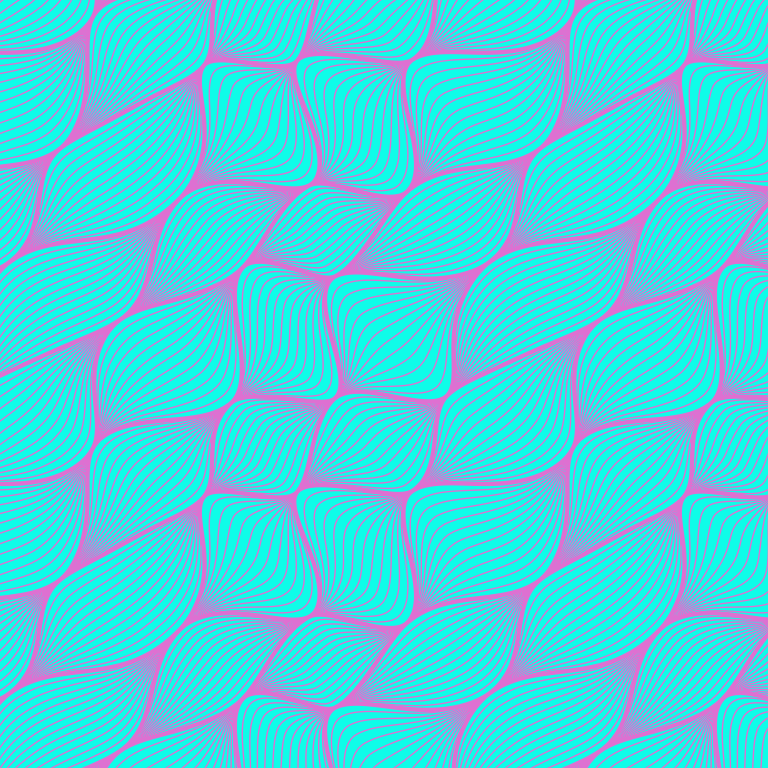
A WebGL 1 fragment shader for this pattern:

```glsl
precision highp float;
// Diagonal leaves of fine converging strands, pink on cyan, tiling the canvas.
// Neighbouring wavy edges touch at jittered nodes; each leaf between two edges
// is filled by strands that interpolate from one edge to the other.

uniform vec2 u_resolution;

const float TAU = 6.2831853;
const float STRANDS = 13.0;

// Canvas position to lattice: x counts edges across, y counts leaves along.
vec2 lattice(vec2 p) {
  vec2 q = (p - vec2(0.247, 0.482)) / vec2(0.625, 0.5615);
  q += 0.028 * sin(TAU * (q.yx + vec2(0.15, 0.6)))
     + 0.011 * sin(TAU * (2.0 * q.yx + q + vec2(0.4, 0.1)));
  return vec2(5.0 * (q.x - q.y), 1.5 * (q.x + q.y));
}

// Touching point i of an edge, alternately shared with its left and right
// neighbours; the sines jitter it with the period of the tile.
vec2 touchNode(float edge, float i) {
  float column = edge - mod(edge + i, 2.0);
  vec2 w = 0.5 * TAU * vec2(i / 3.0 + column / 5.0, i / 3.0 - column / 5.0);
  vec2 jitter = vec2(0.22 * sin(7.0 * w.x + 4.0 * w.y + 1.0),
                     0.14 * sin(3.0 * w.x - 8.0 * w.y + 2.0));
  return vec2(column + 0.5, 0.5 * i) + jitter;
}

// Position across of an edge at the distance "along".
float edgeAt(float edge, float along) {
  float first = floor(2.0 * along) - 1.0;
  float across = edge;
  for (int n = 0; n < 3; n++) {
    vec2 a = touchNode(edge, first + float(n));
    vec2 b = touchNode(edge, first + float(n) + 1.0);
    if (along >= a.y && along < b.y) {
      across = mix(a.x, b.x, smoothstep(a.y, b.y, along));
    }
  }
  return across;
}

// Gaps to both edges of a leaf, and the fraction of the way across it.
vec3 leafCoords(vec2 p, float leaf) {
  vec2 c = lattice(p);
  float left = c.x - edgeAt(leaf, c.y);
  float right = edgeAt(leaf + 1.0, c.y) - c.x;
  return vec3(left, right, left / max(left + right, 0.0001));
}

// Coverage of a line with the given half width.
float stroke(float dist, float halfWidth, float pixel) {
  return clamp((halfWidth - dist) / pixel + 0.5, 0.0, 1.0);
}

void main() {
  float scale = min(u_resolution.x, u_resolution.y);
  vec2 p = gl_FragCoord.xy / scale;
  float pixel = 1.0 / scale;

  // Find the leaf that holds this point.
  vec2 c = lattice(p);
  float leaf = floor(c.x) - 1.0;
  for (int n = 0; n < 2; n++) {
    if (edgeAt(leaf + 1.0, c.y) <= c.x) leaf += 1.0;
  }

  // Gradients turn lattice values into canvas distances.
  float e = 0.0004;
  vec3 here = leafCoords(p, leaf);
  vec3 dx = (leafCoords(p + vec2(e, 0.0), leaf) - here) / e;
  vec3 dy = (leafCoords(p + vec2(0.0, e), leaf) - here) / e;
  vec3 slope = max(sqrt(dx * dx + dy * dy), 0.001);

  // Fine strands, merging where the leaf narrows, and the thick edges.
  float strand = abs(fract(here.z * STRANDS + 0.5) - 0.5) / (STRANDS * slope.z);
  float rim = min(abs(here.x) / slope.x, abs(here.y) / slope.y);
  float ink = max(stroke(strand, 0.0009, pixel), stroke(rim, 0.0029, pixel));

  vec3 cyan = vec3(0.06, 0.99, 0.91);
  vec3 pink = vec3(0.87, 0.44, 0.82);
  gl_FragColor = vec4(mix(cyan, pink, ink), 1.0);
}
```
